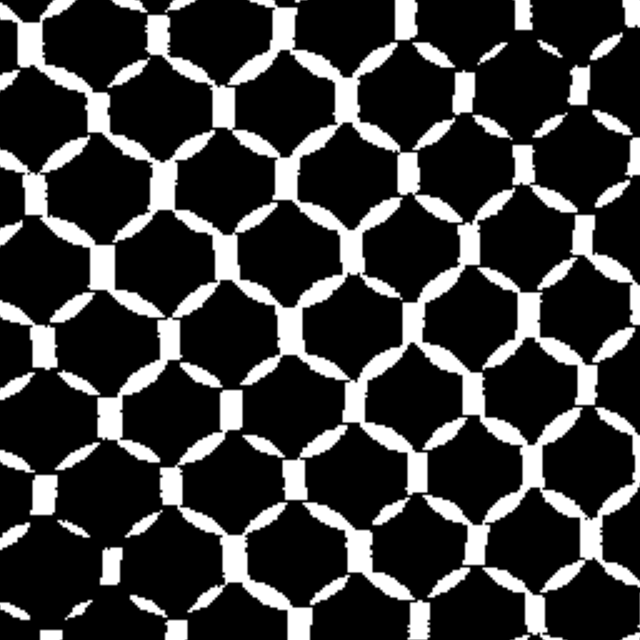
Give the GLSL for this pattern, as a Shadertoy shader.

```glsl
// Draws a black and white wire mesh of rounded cells with ragged, pinched links.

const float GRAIN = 256.0;                      // ragged edge cells per canvas height
const vec2  ORIGIN = vec2(0.547, 0.609);        // position of one mesh node
const vec2  STEP_UP = vec2(0.0905, 0.1237);     // node to upper right neighbour
const vec2  STEP_DOWN = vec2(0.0970, -0.1120);  // node to lower right neighbour
const vec2  BAR_HALF = vec2(0.0175, 0.034);     // half size of the upright bars
const float BAR_ROUND = 0.005;
const float LENS_LENGTH = 0.049;                // half length of the slanted links
const float LENS_WIDTH = 0.0128;                // half width of the slanted links
const float STRETCH = 0.07;                     // columns narrow towards the right
const float WOBBLE = 0.010;                     // slow bending of the mesh
const float ROUGHNESS = 0.0038;                 // raggedness of the edges
const vec2  DIM_TOP = vec2(0.83, 0.92);         // centres of the worn areas
const vec2  DIM_LOW = vec2(0.11, 0.08);
const float DIM_SPREAD = 34.0;
const vec3  WIRE = vec3(1.0);
const vec3  GROUND = vec3(0.0);

float hash(vec2 p) {
    vec3 q = fract(vec3(p.xyx) * 0.1031);
    q += dot(q, q.yzx + 33.33);
    return fract((q.x + q.y) * q.z);
}

float valueNoise(vec2 p) {
    vec2 i = floor(p), f = fract(p);
    f = f * f * (3.0 - 2.0 * f);
    float low = mix(hash(i), hash(i + vec2(1, 0)), f.x);
    float high = mix(hash(i + vec2(0, 1)), hash(i + vec2(1, 1)), f.x);
    return mix(low, high, f.y);
}

float roundedBox(vec2 p, vec2 halfSize, float radius) {
    vec2 d = abs(p) - halfSize + radius;
    return length(max(d, 0.0)) + min(max(d.x, d.y), 0.0) - radius;
}

// Pointed link: widest in the middle, pinched at both ends.
float lens(vec2 p, vec2 axis, float seed, float dim) {
    vec2 dir = normalize(axis);
    float along = dot(p, dir) + 0.008 * (hash(vec2(seed * 91.0, 7.0)) - 0.5);
    float across = abs(dot(p, vec2(-dir.y, dir.x)));
    float halfLength = LENS_LENGTH * (0.80 + 0.25 * seed) * mix(1.0, 0.55, dim);
    float halfWidth = LENS_WIDTH * (0.76 + 0.38 * seed) * mix(1.0, 0.50, dim);
    float t = along / halfLength;
    return across - halfWidth * (1.0 - t * t);
}

// Worn areas, where links become thin and short.
float wear(vec2 p) {
    vec2 a = p - DIM_TOP, b = p - DIM_LOW;
    return min(exp(-DIM_SPREAD * dot(a, a)) + exp(-DIM_SPREAD * dot(b, b)), 1.0);
}

// Signed distance to the nearest wire.
float mesh(vec2 p) {
    float dim = wear(p);
    vec2 q = p - ORIGIN;
    q.x += STRETCH * q.x * q.x;
    q += WOBBLE * (vec2(valueNoise(p * 5.0 + 3.0), valueNoise(p * 5.0 + 40.0)) - 0.5);
    vec2 base = round(inverse(mat2(STEP_UP, STEP_DOWN)) * q);
    vec2 barEnds = vec2(0.0, 0.058);
    float d = 1.0;
    for (int j = -1; j <= 1; j++)
    for (int i = -1; i <= 1; i++) {
        vec2 id = base + vec2(i, j);
        vec2 local = q - id.x * STEP_UP - id.y * STEP_DOWN;
        vec2 key = id + 60.0;
        // Upright bar, slightly tilted and flared
        vec2 barPos = local;
        barPos.x += barPos.y * 0.22 * (hash(key + 11.0) - 0.5);
        vec2 size = BAR_HALF * (0.90 + 0.18 * hash(key)) * mix(1.0, 0.80, dim);
        size.x += 1.2 * local.y * local.y;
        d = min(d, roundedBox(barPos, size, BAR_ROUND));
        // Links to both neighbours on the right
        d = min(d, lens(local - 0.5 * STEP_UP, STEP_UP - barEnds, hash(key + 23.0), dim));
        d = min(d, lens(local - 0.5 * STEP_DOWN, STEP_DOWN + barEnds, hash(key + 37.0), dim));
    }
    return d;
}

// Hard on/off value of one grain cell.
float grain(vec2 cell) {
    float rough = 0.6 * valueNoise(cell * 0.4 + 80.0) + 0.4 * hash(cell + 9.0) - 0.5;
    return step(mesh((cell + 0.5) / GRAIN) + ROUGHNESS * rough, 0.0);
}

void mainImage(out vec4 fragColor, in vec2 fragCoord) {
    vec2 p = fragCoord / iResolution.y * GRAIN - 0.5;
    vec2 cell = floor(p), f = fract(p);
    // Soft blend between neighbouring grain cells
    f = mix(f, f * f * (3.0 - 2.0 * f), 0.45);
    float low = mix(grain(cell), grain(cell + vec2(1, 0)), f.x);
    float high = mix(grain(cell + vec2(0, 1)), grain(cell + vec2(1, 1)), f.x);
    fragColor = vec4(mix(GROUND, WIRE, mix(low, high, f.y)), 1.0);
}
```
